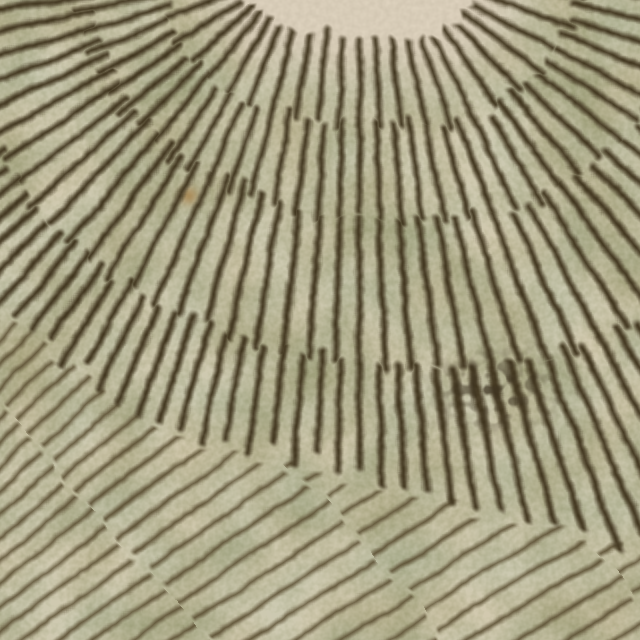
Reproduce this pattern procedurally as a WebGL 2 fragment shader.

```glsl
#version 300 es
precision highp float;
// Engraved strokes fanning out from a bare pale patch above diagonal hatching.
// Rays are solved from a short flat source, cut into concentric tiers of dashes,
// then inked over mottled grey-green paper made with gradient noise.
uniform vec2 u_resolution;
out vec4 fragColor;

float hash(vec2 p) {
  vec3 q = fract(vec3(p.xyx) * vec3(0.1031, 0.1030, 0.0973));
  q += dot(q, q.yzx + 33.33);
  return fract((q.x + q.y) * q.z);
}

vec2 gradientAt(vec2 cell) {
  float a = 6.2832 * hash(cell);
  return vec2(cos(a), sin(a));
}

float noise(vec2 p) {
  vec2 i = floor(p), f = fract(p);
  vec2 w = f * f * f * (f * (f * 6.0 - 15.0) + 10.0);
  vec2 e = vec2(1.0, 0.0);
  return mix(
    mix(dot(gradientAt(i), f), dot(gradientAt(i + e), f - e), w.x),
    mix(dot(gradientAt(i + e.yx), f - e.yx), dot(gradientAt(i + 1.0), f - 1.0), w.x), w.y);
}

// Distance from the nearest whole level of n, in canvas units.
float levelDistance(float n, float offset) {
  float slope = length(vec2(dFdx(n), dFdy(n))) * u_resolution.y;
  float m = n + offset;
  return abs(m - floor(m + 0.5)) / max(slope, 1e-4);
}

// Round-ended stroke; overshoot is positive beyond its ends.
float stroke(float lateral, float overshoot, float halfWidth) {
  float soft = 0.0054 + 0.3 / u_resolution.y;
  float d = length(vec2(lateral, max(overshoot, 0.0)));
  return 1.0 - smoothstep(halfWidth - soft, halfWidth + soft, d);
}

void main() {
  vec2 uv = gl_FragCoord.xy / u_resolution.y;

  // Hand-drawn wobble; y runs downward from the top edge.
  vec2 p = vec2(uv.x, 1.0 - uv.y);
  p += 0.004 * vec2(noise(uv * 17.0), noise(uv * 17.0 + 40.0));
  p += 0.0016 * vec2(noise(uv * 75.0), noise(uv * 75.0 + 90.0));

  // Ray through this point: t is its tangent from the vertical.
  vec2 fromSource = vec2(p.x - 0.562, p.y + 0.052);
  float sourceWidth = mix(0.10, 0.07, smoothstep(-0.1, 0.1, fromSource.x));
  float t = fromSource.x / (fromSource.y + 0.3);
  for (int i = 0; i < 9; i++)
    t = fromSource.x / (fromSource.y + sourceWidth / sqrt(t * t + 0.04));
  float start = sourceWidth * t / sqrt(t * t + 0.04);
  float angle = atan(t);
  float radius = length(fromSource - vec2(start, 0.0)) - 0.1 * fromSource.x;
  float ring = radius + 0.016 * noise(vec2(angle * 7.0, radius * 3.0));

  // Border between the fan and the diagonal hatching.
  float border = 0.604 + 0.25 * p.x - 0.45 * max(0.26 - p.x, 0.0);
  float below = p.y - border;

  // Ink gathers in a smudge and swells unevenly elsewhere.
  vec2 s = (uv - vec2(0.77, 0.39)) / vec2(0.075, 0.05);
  float pool = exp(-dot(s, s));
  float weight = 0.0011 * noise(uv * 45.0) + 0.0014 * noise(uv * 7.0 + 3.0);

  // Fan of strokes, tier by tier, a little wider apart on the left.
  float edges[5] = float[5](0.112, 0.245, 0.392, 0.622, 2.0);
  float spacing[4] = float[4](0.029, 0.0295, 0.035, 0.0315);
  float spread = 1.0 + 0.07 * smoothstep(0.0, -0.25, angle);
  float fan = 0.0;
  for (int i = 0; i < 4; i++) {
    float reach = 0.5 * (edges[i] + min(edges[i + 1], 0.78));
    float n = (start + reach * angle) / (spacing[i] * spread);
    n += 0.10 * noise(vec2(n * 0.45, float(i) * 9.0));
    float id = floor(n + 0.5);
    float jitter = hash(vec2(id + 50.0, float(i))) - 0.5;
    float shift = ring + 0.018 * jitter + 0.02 * smoothstep(0.0, -0.3, angle) * step(1.5, float(i));
    float overshoot = max(edges[i] - shift, shift - edges[i + 1]);
    overshoot = max(overshoot, below + 0.004 + 0.04 * jitter);
    float halfWidth = 0.0044 + weight + 0.0002 * float(i) + 0.0025 * pool;
    fan = max(fan, stroke(levelDistance(n, 0.0), overshoot, halfWidth));
  }

  // Diagonal hatching, steeper toward the upper left, staggered in slanted columns.
  float bend = 0.16 * (1.0 - exp(-4.0 * p.x)) * (1.7 - 1.3 * p.y);
  float level = (p.y + 0.48 * p.x + bend) / 0.037 + 0.55;
  level += 0.15 * noise(p * 6.0 + 7.0);
  float along = (p.x - 0.9 * p.y + 0.573) / 0.365 + 0.12 * noise(p * 9.0);
  float column = floor(along);
  float offset = 0.25 * column;
  float row = floor(level + offset + 0.5);
  float ragged = hash(vec2(row, column + 20.0));
  float columnEnd = (abs(along - column - 0.5) - 0.495 + 0.025 * ragged) * 0.365;
  float hatchEnd = max(columnEnd, 0.024 * ragged - below);
  float hatch = stroke(levelDistance(level, offset), hatchEnd, 0.0031 + weight);

  // Mottled paper with a fine grain, yellower in places.
  float mottle = noise(uv * 6.0) + 0.7 * noise(uv * 18.0 + 13.0);
  float grain = noise(uv * 110.0) + 0.4 * noise(uv * 210.0 + 5.0);
  float tone = clamp(0.56 + 0.6 * mottle + 0.32 * grain, 0.0, 1.0);
  vec3 color = mix(vec3(0.63, 0.63, 0.485), vec3(0.81, 0.79, 0.69), tone);
  color += vec3(0.03, 0.0, -0.01) * noise(uv * 12.0 + 60.0);
  float bare = 1.0 - smoothstep(0.10, 0.23, ring);
  color = mix(color, vec3(0.845, 0.80, 0.72) + 0.035 * grain, bare);

  // Rust spot.
  vec2 fromSpot = uv - vec2(0.295, 0.694);
  color = mix(color, vec3(0.66, 0.52, 0.31), 0.8 * exp(-dot(fromSpot, fromSpot) * 5500.0));

  // Brown ink, lighter in the hatching.
  float smudge = pool * smoothstep(-0.1, 0.35, noise(uv * 55.0 + 31.0));
  color = mix(color, vec3(0.35, 0.30, 0.19), hatch * 0.95);
  color = mix(color, vec3(0.265, 0.22, 0.13) + 0.04 * grain, fan * 0.98);
  color = mix(color, vec3(0.24, 0.20, 0.13), 0.75 * smudge);
  fragColor = vec4(color, 1.0);
}
```
